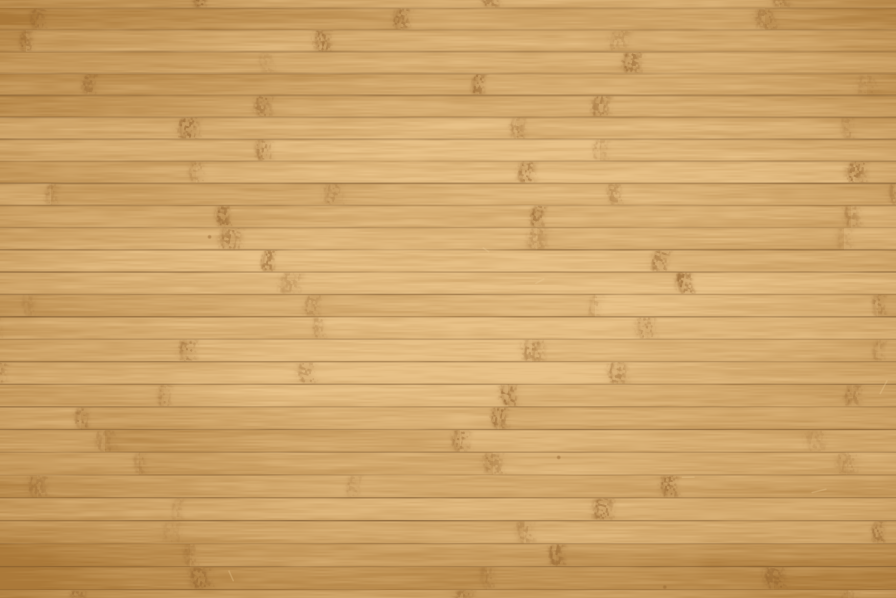
This texture is drawn by a Shadertoy shader. Its source:

```glsl
// Bamboo slat mat: about 27 thin horizontal slats with fine seams, fibre grain,
// speckled growth nodes at a random pitch per slat, soft lighting and light wear.
// Each slat is found by a formula; hashed value noise supplies all the variation.

const vec3 BAMBOO_DARK = vec3(0.70, 0.51, 0.26);
const vec3 BAMBOO_LIGHT = vec3(0.89, 0.735, 0.505);
const vec3 NODE_BROWN = vec3(0.58, 0.39, 0.18);
const vec3 SEAM_BROWN = vec3(0.43, 0.29, 0.14);
const vec3 SCRATCH_PALE = vec3(0.94, 0.82, 0.61);
const float SLAT_HEIGHT = 0.037;

float hash(vec2 p) {
    vec3 q = fract(p.xyx * 0.1031);
    q += dot(q, q.yzx + 33.33);
    return fract((q.x + q.y) * q.z);
}

float noise(vec2 p) {
    vec2 i = floor(p), f = fract(p);
    f = f * f * (3.0 - 2.0 * f);
    return mix(mix(hash(i), hash(i + vec2(1, 0)), f.x),
               mix(hash(i + vec2(0, 1)), hash(i + vec2(1, 1)), f.x), f.y);
}

float segmentDistance(vec2 p, vec2 a, vec2 b) {
    vec2 pa = p - a, ba = b - a;
    return length(pa - ba * clamp(dot(pa, ba) / dot(ba, ba), 0.0, 1.0));
}

// Slat coordinate counted from the top; slats grow slightly taller downwards.
float slatCoord(float down) {
    return -0.38 + 27.6 * down - 0.86 * down * down;
}

// Position along a slat, measured in node spacings; pitch is the spacing.
float nodeCoord(float x, float slat, out float pitch) {
    pitch = mix(0.47, 0.72, hash(vec2(slat, 11.0)));
    return x / pitch + hash(vec2(slat, 23.0));
}

// Hairline fibres, streaks and broad bands, stretched along the slat.
float fibreGrain(vec2 p, float slat) {
    float hair = noise(vec2(p.x * 26.0 + slat * 13.0, p.y * 370.0));
    float fine = noise(vec2(p.x * 9.0 + slat * 17.0, p.y * 230.0));
    float broad = noise(vec2(p.x * 2.2 + slat * 31.0, p.y * 85.0));
    return 0.32 * hair + 0.33 * fine + 0.35 * broad - 0.5;
}

// Darkness of a node: a soft upright patch, fine specks and a curved ridge.
float nodeMark(float x, float across, vec2 id) {
    float width = mix(0.010, 0.019, hash(id + 5.0));
    float bend = (across - 0.5) * (across - 0.5) * 0.018;
    float lean = (hash(id + 9.0) - 0.5) * 0.012 * (across - 0.5);
    float d = x + lean - bend;
    float patchMask = exp(-pow(abs(d) / width, 3.0));
    vec2 cell = vec2(x * 270.0 + across * 2.0, across * 9.0 - x * 70.0);
    float specks = smoothstep(0.3, 0.85, noise(cell + id * 19.0));
    float ridge = exp(-pow(abs(d + width * 0.65) / 0.003, 2.0));
    float inside = smoothstep(-0.05, 0.12, across) * smoothstep(1.05, 0.85, across);
    float strength = mix(0.25, 1.0, hash(id + 3.0));
    return strength * inside * (patchMask * (0.2 + 0.48 * specks) + 0.22 * ridge);
}

// Seam darkness: a thin line, crisp low down and blurred high up, that fades
// in and out along its length.
float seamMark(float dist, float x, float seam, float pixel, float height) {
    float blur = 0.0016 * height * height;
    float line = 1.0 - smoothstep(0.0, 0.001 + 0.75 * pixel + blur, dist);
    float wander = 0.7 * noise(vec2(x * 3.0, seam * 7.3)) + 0.3 * noise(vec2(x * 22.0, seam * 5.1));
    float fade = mix(0.25, 1.0, wander);
    float strength = mix(0.5, 1.0, hash(vec2(seam, 41.0))) * mix(1.05, 0.6, height);
    return fade * strength * (0.72 * line + 0.07 * exp(-dist / 0.004));
}

void mainImage(out vec4 fragColor, in vec2 fragCoord) {
    vec2 uv = fragCoord / iResolution.xy;
    vec2 p = fragCoord / iResolution.y;
    float aspect = iResolution.x / iResolution.y;
    float pixel = 1.0 / iResolution.y;

    // Slat layout
    float row = slatCoord(1.0 - uv.y);
    float slat = floor(row), across = fract(row);
    float seam = floor(row + 0.5);
    float pitch;
    float along = nodeCoord(p.x, slat, pitch);
    float node = floor(along + 0.5);

    // Light pool, tone of each slat and piece, grain
    vec2 away = uv - vec2(0.56, 0.55);
    float tone = 0.97 - dot(away * away, vec2(1.5, 2.2));
    tone += 0.28 * (hash(vec2(slat, 53.0)) - 0.5);
    tone += 0.26 * (hash(vec2(floor(along), slat + 70.0)) - 0.5);
    tone += 0.60 * fibreGrain(p, slat) + 0.16 * (noise(p * 4.0) - 0.5);
    vec3 color = mix(BAMBOO_DARK, BAMBOO_LIGHT, clamp(tone, -0.15, 1.1));

    // Nodes and seams
    float mark = nodeMark((along - node) * pitch, across, vec2(node, slat));
    color = mix(color, NODE_BROWN, mark);
    float seamDist = abs(row - seam) * SLAT_HEIGHT;
    color = mix(color, SEAM_BROWN, seamMark(seamDist, p.x, seam, pixel, uv.y));

    // Wear: pale scratches and a few small stains
    for (float i = 0.0; i < 6.0; i++) {
        vec2 spot = vec2(hash(vec2(i, 81.0)) * aspect, hash(vec2(i, 87.0)) * 0.7);
        vec2 reach = vec2(0.06, 0.05) * (vec2(hash(vec2(i, 91.0)), hash(vec2(i, 97.0))) - 0.5);
        float scratch = segmentDistance(p, spot, spot + reach + 0.004);
        color = mix(color, SCRATCH_PALE, 0.3 * (1.0 - smoothstep(0.0, 0.0008 + pixel, scratch)));
        vec2 stain = vec2(hash(vec2(i, 101.0)) * aspect, hash(vec2(i, 107.0)));
        float blot = 1.0 - smoothstep(0.001, 0.003 + pixel, length(p - stain));
        color = mix(color, NODE_BROWN, 0.5 * blot * step(3.0, i));
    }
    fragColor = vec4(color, 1.0);
}
```
